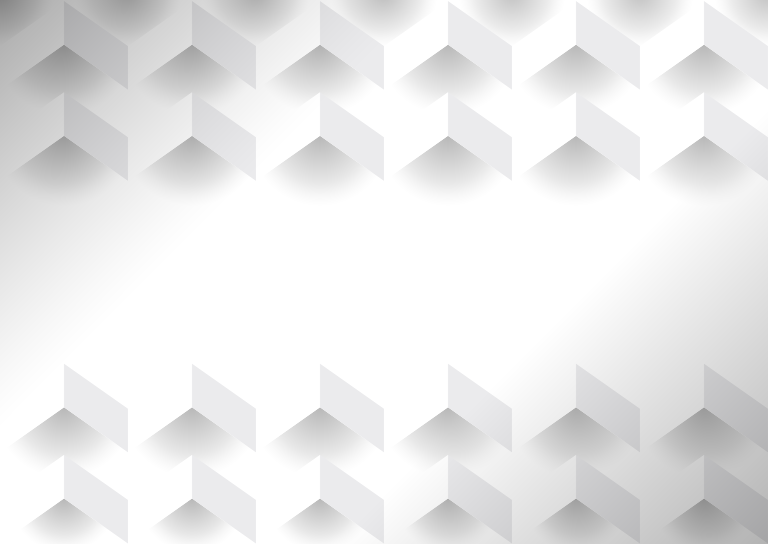
Give the GLSL for this background, as a Shadertoy shader.

```glsl
const vec2 GRID = vec2(6.0, 4.242); // canvas size in column widths

float edge(float d) {
    float px = GRID.x / iResolution.x;
    return smoothstep(-0.7 * px, 0.7 * px, d);
}

// White diagonal band between two darkening corners
float backdrop(vec2 p) {
    float diagonal = p.x + p.y;
    float upperLeft = clamp(1.0 - diagonal / 3.36, 0.0, 1.0);
    float lowerRight = clamp((diagonal - 6.85) / 3.39, 0.0, 1.0);
    return 1.0 - 0.34 * pow(upperLeft, 1.2) - 0.3 * lowerRight;
}

float softShadow(vec2 offset, float radius) {
    float fade = clamp(1.0 - length(offset) / radius, 0.0, 1.0);
    return fade * mix(1.0, smoothstep(0.0, 0.35, fade), 0.4);
}

// Folded strip: shaded right face, plain left face, shadow under the fold
vec3 addFold(vec3 tint, vec2 q, float shadowRadius) {
    float drop = q.y - 0.703 * abs(q.x);
    float under = edge(drop - 0.34);
    float body = edge(drop) * (1.0 - under);
    float rightFace = edge(q.x) * edge(0.5 - q.x);
    vec3 face = mix(vec3(1.0), vec3(0.922, 0.922, 0.93), rightFace);
    float shadow = softShadow(q - vec2(0.0, 0.34), shadowRadius);
    tint *= 1.0 - 0.28 * shadow * under;
    return mix(tint, face, body);
}

void mainImage(out vec4 fragColor, in vec2 fragCoord) {
    vec2 p = fragCoord / iResolution.xy * GRID;
    p.y = GRID.y - p.y; // measure downward from the top
    float x = fract(p.x) - 0.5;

    // Shadows in the gaps along the top edge
    float gap = 0.5 - abs(x);
    vec3 tint = vec3(1.0 - 0.24 * softShadow(vec2(gap, p.y + 0.05), 0.42));

    // Two rows above and two below the open centre
    for (int row = 0; row < 4; row++) {
        float top = 0.008 + 0.711 * float(row) + (row > 1 ? 1.406 : 0.0);
        float radius = row == 3 ? 0.42 : 0.55;
        tint = addFold(tint, vec2(x, p.y - top), radius);
    }

    fragColor = vec4(backdrop(p) * tint, 1.0);
}
```
